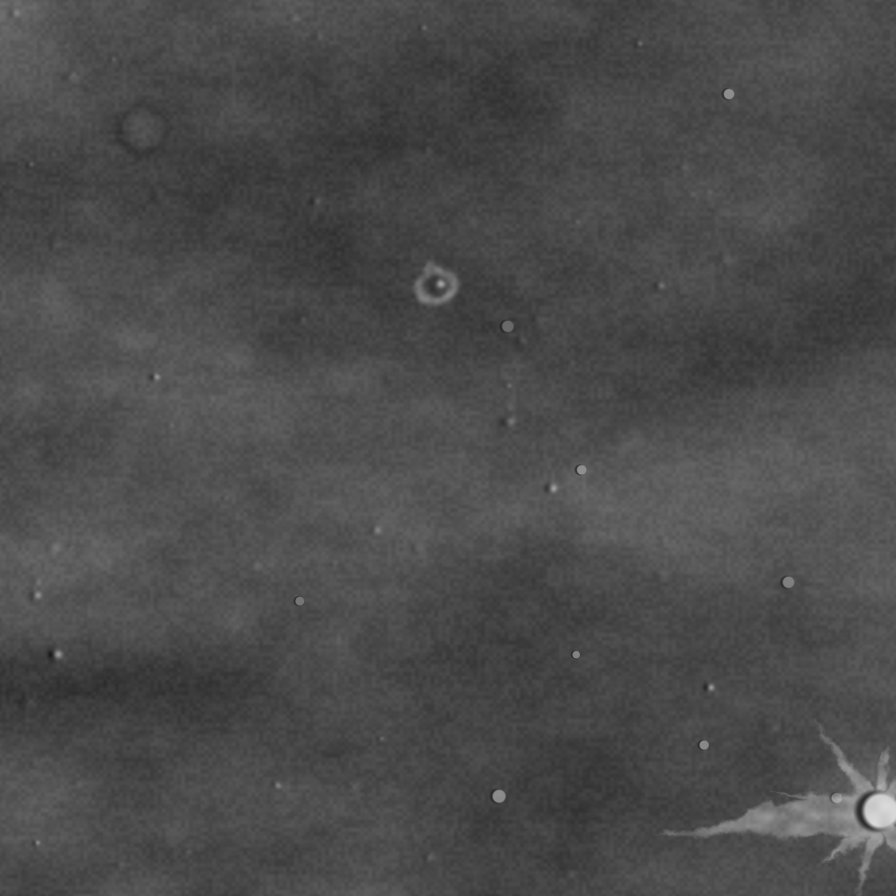
A Shadertoy shader for this texture:

```glsl
// Grey lunar plain: broad soft tonal patches, horizontally drawn mottling and fine grain,
// dotted with small bright craters. A fresh crater throws pale ragged rays at lower right.
// Patches are gaussians, mottling is value-noise fbm, craters and rays come from loops.
#define BASE_TONE 0.288
#define MOTTLE 0.20
#define GRAIN 0.055
#define SPECKS 64
#define MOUNDS 36
#define PITS 9
#define RAYS 10
#define RAY_GLOW 0.23
#define CRATER_POS vec2(0.977, 0.095)
#define CRATER_RADIUS 0.024
#define RING_POS vec2(0.487, 0.682)

float hash(vec2 p) {
    vec3 q = fract(vec3(p.xyx) * 0.1031);
    q += dot(q, q.yzx + 33.33);
    return fract((q.x + q.y) * q.z);
}

float noise(vec2 p) {
    vec2 i = floor(p), f = fract(p);
    f = f * f * (3.0 - 2.0 * f);
    vec2 e = vec2(0.0, 1.0);
    return mix(mix(hash(i), hash(i + e.yx), f.x),
               mix(hash(i + e.xy), hash(i + e.yy), f.x), f.y);
}

float fbm(vec2 p) {
    float sum = 0.0, amp = 0.5;
    for (int i = 0; i < 5; i++) {
        sum += amp * noise(p);
        p = mat2(1.98, 0.18, -0.18, 1.98) * p + 17.3;
        amp *= 0.55;
    }
    return sum - 0.54;
}

// Soft elliptical patch
float blob(vec2 p, vec2 centre, vec2 size) {
    vec2 d = (p - centre) / size;
    return exp(-dot(d, d));
}

// Tapered streak from the origin along an angle
float ray(vec2 d, float angle, float len, float width) {
    vec2 dir = vec2(cos(angle), sin(angle));
    float along = dot(d, dir), across = abs(dot(d, vec2(-dir.y, dir.x)));
    float w = width * (1.0 - along / len);
    return (1.0 - smoothstep(w - 0.004, w + 0.003, across)) * smoothstep(-0.01, 0.01, along);
}

// Pit lit from the left: shadow crescent on the left, bright wall on the right
float pit(float tone, vec2 d, float r, float bright) {
    float bowl = 1.0 - smoothstep(0.75, 1.1, length(d) / r);
    float wall = 1.0 - smoothstep(0.68, 0.98, length(d / r - vec2(0.27, 0.0)));
    tone = mix(tone, 0.13, bowl * 0.9);
    return mix(tone, bright, wall);
}

// Large light and dark areas of the plain
float plainTone(vec2 p) {
    float t = BASE_TONE;
    t += 0.062 * blob(p, vec2(0.85, 0.44), vec2(0.55, 0.10));
    t += 0.035 * blob(p, vec2(0.38, 0.56), vec2(0.20, 0.06));
    t += 0.040 * blob(p, vec2(0.06, 0.41), vec2(0.10, 0.06));
    t += 0.045 * blob(p, vec2(0.86, 0.86), vec2(0.16, 0.14));
    t += 0.045 * blob(p, vec2(0.24, 0.87), vec2(0.10, 0.06));
    t += 0.130 * blob(p, vec2(0.00, 0.99), vec2(0.06, 0.05));
    t -= 0.060 * blob(p, vec2(0.46, 0.80), vec2(0.22, 0.13));
    t -= 0.050 * blob(p, vec2(0.18, 0.98), vec2(0.07, 0.08));
    t -= 0.035 * blob(p, vec2(0.85, 0.63), vec2(0.25, 0.05));
    t -= 0.035 * blob(p, vec2(0.06, 0.53), vec2(0.13, 0.05));
    t -= 0.030 * blob(p, vec2(0.14, 0.24), vec2(0.18, 0.05));
    return t - 0.020 * blob(p, vec2(0.52, 0.14), vec2(0.25, 0.18));
}

float scattered(vec2 p) {
    float t = 0.0;
    // Low pale mounds
    for (int i = 0; i < MOUNDS; i++) {
        float k = float(i);
        vec2 c = vec2(pow(hash(vec2(k, 3.1)), 1.5), hash(vec2(k, 8.7)));
        float r = mix(0.007, 0.02, hash(vec2(k, 5.3)));
        t += 0.035 * blob(p, c, vec2(r * 1.2, r));
    }
    // Tiny bright points with a dark left side
    for (int i = 0; i < SPECKS; i++) {
        float k = float(i), h = hash(vec2(k, 61.7));
        vec2 c = vec2(pow(hash(vec2(k, 41.3)), 1.2), pow(hash(vec2(k, 52.9)), 0.8));
        float r = mix(0.0025, 0.0055, hash(vec2(k, 73.1)));
        float power = 0.05 + 0.3 * pow(h, 6.0);
        t += power * blob(p, c, vec2(r));
        t -= 0.5 * power * blob(p, c - vec2(1.8 * r, 0.0), vec2(r, 1.4 * r));
    }
    return t;
}

void mainImage(out vec4 fragColor, in vec2 fragCoord) {
    vec2 p = fragCoord / iResolution.xy;

    // Plain, mottling, scan streaks and grain
    float tone = plainTone(p + 0.06 * vec2(fbm(p * 6.0), fbm(p * 6.0 + 40.0)));
    tone += MOTTLE * mix(1.15, 0.7, p.x) * fbm(p * vec2(5.0, 9.0) + 3.0);
    tone += 0.05 * fbm(p * vec2(34.0, 42.0) + 90.0);
    tone += GRAIN * (noise(p * 230.0) - 0.5);
    tone += 0.014 * (noise(p * vec2(9.0, 190.0)) - 0.5);
    tone += scattered(p);

    // Small pits
    for (int i = 0; i < PITS; i++) {
        float k = float(i);
        vec2 c = vec2(hash(vec2(k, 22.3)), hash(vec2(k, 37.9)));
        float r = mix(0.004, 0.009, hash(vec2(k, 14.5)));
        tone = mix(tone, pit(tone, p - c, r, mix(0.45, 0.75, hash(vec2(k, 19.0)))), 0.75);
    }

    // Ragged pale ring with a central peak, and a faint buried crater
    vec2 d = p - RING_POS;
    float rim = length(d) + 0.010 * (noise(p * 75.0) - 0.5);
    tone += 0.21 * exp(-pow((rim - 0.019) / 0.0055, 2.0)) * (0.6 + 0.8 * noise(p * 110.0));
    tone -= 0.06 * blob(d, vec2(-0.003, 0.0), vec2(0.012));
    tone += 0.42 * blob(d, vec2(0.005, 0.001), vec2(0.005));
    d = p - vec2(0.16, 0.855);
    tone += 0.07 * blob(d, vec2(0.0), vec2(0.018));
    tone -= 0.04 * exp(-pow((length(d) - 0.026) / 0.006, 2.0));

    // Ejecta rays, one long streak to the left and shorter ones all round
    d = p - CRATER_POS;
    vec2 warped = d + 0.028 * vec2(fbm(p * 32.0), fbm(p * 32.0 + 70.0));
    float rays = ray(warped, 3.235, 0.235, 0.028);
    for (int i = 0; i < RAYS; i++) {
        float k = float(i);
        float angle = 6.2832 * (k + 0.7 * hash(vec2(k, 4.4))) / float(RAYS);
        rays = max(rays, ray(warped, angle, mix(0.07, 0.14, hash(vec2(k, 9.2))), 0.013));
    }
    float texture1 = 0.45 + 0.75 * noise(p * vec2(55.0, 90.0));
    tone += RAY_GLOW * rays * texture1 + 0.15 * exp(-dot(d, d) / 0.0025);

    // Fresh crater
    tone = pit(tone, d, CRATER_RADIUS, 0.88 - 0.12 * noise(p * 80.0));

    fragColor = vec4(vec3(clamp(tone, 0.0, 1.0)), 1.0);
}
```
